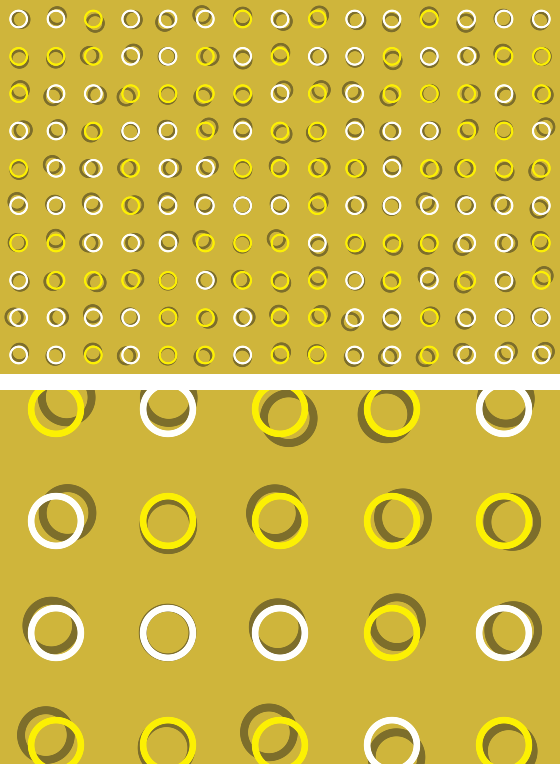
Top, the full canvas; bottom, a detail of the centre.
Write a WebGL 2 fragment shader that draws this pattern.

```glsl
#version 300 es
precision highp float;

uniform vec2 u_resolution;
out vec4 fragColor;

const float COLUMNS = 15.0;
const vec3 GOLD   = vec3(0.81, 0.71, 0.23);
const vec3 SHADOW = vec3(0.49, 0.43, 0.17);
const vec3 YELLOW = vec3(0.99, 0.94, 0.01);
const vec3 WHITE  = vec3(1.0, 1.0, 0.99);

// Lengths below are in cells
const float RING_RADIUS  = 0.222;
const float RING_WIDTH   = 0.060;
const float SHADOW_WIDTH = 0.072;
const float MAX_SHIFT    = 0.125;

// Three random values in 0..1 for one cell
vec3 hash32(vec2 p) {
    vec3 q = fract(p.xyx * vec3(0.1031, 0.1030, 0.0973));
    q += dot(q, q.yxz + 33.33);
    return fract((q.xxy + q.yzz) * q.zyx);
}

// Coverage of a circular line centred on the origin
float ringMask(vec2 p, float radius, float width, float pixel) {
    float dist = abs(length(p) - radius) - 0.5 * width;
    return 1.0 - smoothstep(-0.5 * pixel, 0.5 * pixel, dist);
}

void main() {
    // Square cells, fifteen across, centred vertically
    float pixel = COLUMNS / u_resolution.x;
    float rows = u_resolution.y * pixel;
    vec2 grid = gl_FragCoord.xy * pixel;
    grid.y -= 0.5 * (rows - floor(rows + 0.5));
    vec2 cell = floor(grid);
    vec2 local = fract(grid) - 0.5;

    // Each cell picks a shadow direction and a ring colour
    vec3 random = hash32(cell + 17.0);
    vec2 shift = (2.0 * random.xy - 1.0) * MAX_SHIFT;
    vec3 ringColor = mix(YELLOW, WHITE, step(0.5, random.z));

    // Shadow first, ring on top
    float shadow = ringMask(local - shift, RING_RADIUS, SHADOW_WIDTH, pixel);
    float ring = ringMask(local, RING_RADIUS, RING_WIDTH, pixel);
    vec3 color = mix(GOLD, SHADOW, shadow);
    color = mix(color, ringColor, ring);

    fragColor = vec4(color, 1.0);
}
```
